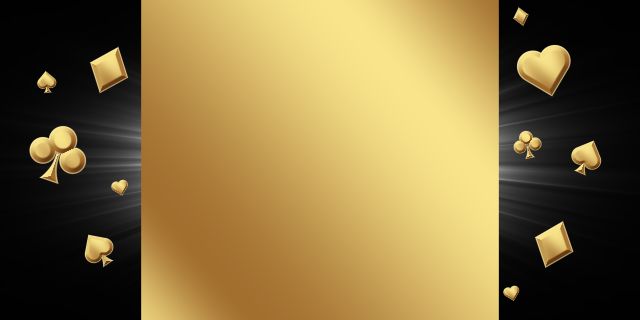
This background is drawn by a WebGL 2 fragment shader. Its source:

```glsl
#version 300 es
precision highp float;
// A satin gold panel over black, with silver rays fanning out on both sides
// and bevelled golden card suits floating around it. Suits are distance
// functions lit by their slope; the rays are angular noise with a radial fade.
uniform vec2 u_resolution;
out vec4 fragColor;

const vec2 CENTER = vec2(1.0, 0.5);
const float PANEL_HALF_WIDTH = 0.5586;
const vec3 BRONZE = vec3(0.635, 0.435, 0.185);
const vec3 PALE_GOLD = vec3(0.975, 0.895, 0.545);
const vec3 UMBER = vec3(0.30, 0.15, 0.04);
const vec3 CREAM = vec3(1.0, 0.95, 0.70);
const vec2 LIGHT = vec2(-0.5, 0.866);

// Position, half height and tilt: 3 diamonds, 3 hearts, 2 clubs, 3 spades
const int SUIT_COUNT = 11;
const vec4 SUITS[SUIT_COUNT] = vec4[](
    vec4(0.341, 0.781, 0.078, -0.38), vec4(1.628, 0.948, 0.030, 0.24),
    vec4(1.732, 0.236, 0.078, -0.36), vec4(0.376, 0.411, 0.026, 0.25),
    vec4(1.707, 0.771, 0.085, 0.25), vec4(1.600, 0.081, 0.025, 0.25),
    vec4(0.183, 0.521, 0.091, -0.33), vec4(1.648, 0.549, 0.044, 0.20),
    vec4(0.146, 0.744, 0.034, 0.10), vec4(0.307, 0.221, 0.055, 0.60),
    vec4(1.834, 0.510, 0.055, -0.40));

float hash(float n) {
    return fract(sin(n * 127.1) * 43758.5);
}

float noise(float x) {
    float cell = floor(x);
    return mix(hash(cell), hash(cell + 1.0), smoothstep(0.0, 1.0, x - cell));
}

// Distance shapes, about one unit in half height
float diamond(vec2 p) {
    return (abs(p.x) / 0.82 + abs(p.y) - 1.0) * 0.63;
}

// Tip at the origin, lobes upward
float heart(vec2 p) {
    p.x = abs(p.x);
    if (p.x + p.y > 1.0) return length(p - vec2(0.25, 0.75)) - sqrt(0.125);
    vec2 notch = p - vec2(0.0, 1.0);
    vec2 side = p - 0.5 * max(p.x + p.y, 0.0);
    return sqrt(min(dot(notch, notch), dot(side, side))) * sign(p.x - p.y);
}

float stem(vec2 p) {
    float t = clamp((-p.y - 0.2) / 0.8, 0.0, 1.0);
    float flare = 0.07 + 0.27 * t * t;
    return max((abs(p.x) - flare) * 0.8, max(-1.0 - p.y, p.y));
}

float club(vec2 p) {
    float top = length(p - vec2(0.0, 0.47)) - 0.49;
    float sides = length(vec2(abs(p.x) - 0.54, p.y + 0.08)) - 0.46;
    return min(min(top, sides), stem(p));
}

float spade(vec2 p) {
    float leaf = heart(vec2(p.x, 1.0 - p.y) * 0.69) / 0.69;
    return min(leaf, stem(p));
}

float suitDistance(int index, vec2 p, float tilt) {
    float c = cos(tilt), s = sin(tilt);
    p = mat2(c, -s, s, c) * p;
    if (index < 3) return diamond(p);
    if (index < 6) return heart(p * 0.604 + vec2(0.0, 0.53)) / 0.604;
    if (index < 8) return club(p);
    return spade(p);
}

// Bright rays leaving the center, strongest beside the panel
float rays(vec2 d) {
    float angle = atan(d.y, abs(d.x)) + 20.0 + 7.0 * step(0.0, d.x);
    float broad = noise(angle * 14.0);
    float fine = noise(angle * 48.0);
    float streak = pow(noise(angle * 75.0 + 9.0), 5.0);
    float reach = length(d * vec2(1.0, 2.2)) - PANEL_HALF_WIDTH;
    float glow = 0.46 * exp(-7.0 * max(reach, 0.0));
    return glow * (0.5 + 0.45 * broad + 0.3 * fine + 0.55 * streak);
}

// Diagonal satin sheen: pale, bronze, pale, bronze
vec3 panelGold(vec2 p) {
    float s = p.x - 0.85 * (1.0 - p.y);
    float sheen = s < 1.04 ? smoothstep(-0.05, 1.04, s) : smoothstep(1.62, 1.04, s);
    sheen += smoothstep(-0.05, -0.45, s) * 0.85;
    return mix(BRONZE, PALE_GOLD, sheen);
}

// Polished face, slanted bevel and a thin bright rim
vec3 suitGold(vec2 p, float depth, vec2 slope) {
    float lit = dot(slope, LIGHT);
    float face = 0.68 + 0.20 * dot(p, LIGHT) + 0.10 * sin(4.0 * p.x + 3.0 * p.y);
    float edge = 0.50 + 0.36 * lit;
    float tone = mix(edge, face, smoothstep(0.16, 0.24, depth));
    vec3 color = mix(UMBER, BRONZE, smoothstep(0.0, 0.4, tone));
    color = mix(color, PALE_GOLD, smoothstep(0.35, 0.9, tone));
    return mix(CREAM, color, 0.45 + 0.55 * smoothstep(0.02, 0.07, depth));
}

void main() {
    float pixel = 1.0 / u_resolution.y;
    vec2 p = (gl_FragCoord.xy - 0.5 * u_resolution) * pixel + CENTER;
    vec2 d = p - CENTER;
    vec3 color = vec3(0.004 + rays(d));
    float panel = smoothstep(-0.5, 0.5, (PANEL_HALF_WIDTH - abs(d.x)) / pixel);
    color = mix(color, panelGold(p), panel);

    for (int i = 0; i < SUIT_COUNT; i++) {
        vec4 suit = SUITS[i];
        vec2 q = (p - suit.xy) / suit.z;
        if (dot(q, q) > 2.5) continue;
        float dist = suitDistance(i, q, suit.w);
        vec2 e = vec2(0.02, 0.0);
        vec2 slope = vec2(suitDistance(i, q + e.xy, suit.w), suitDistance(i, q + e.yx, suit.w)) - dist;
        slope /= max(length(slope), 0.001);
        float cover = smoothstep(0.7, -0.7, dist * suit.z / pixel);
        color = mix(color, suitGold(q, -dist, slope), cover);
    }
    fragColor = vec4(color, 1.0);
}
```
